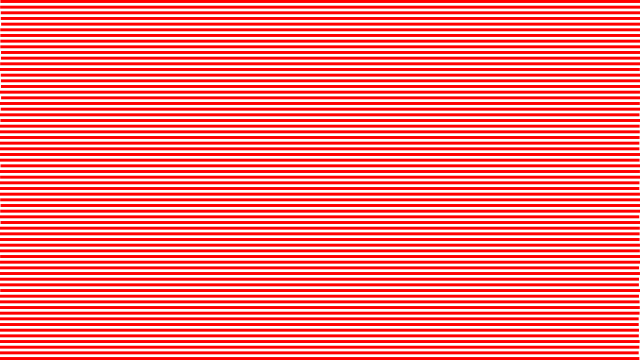
A Shadertoy shader for this pattern:

```glsl
// Thin red horizontal stripes on white, filling the canvas from edge to edge.
// Each stripe is a box repeated down the canvas; its ends shift slightly from
// row to row, drifting from right to left going down, with hashed jitter.

const float STRIPE_COUNT = 64.0;
const float STRIPE_FILL  = 0.52;    // stripe thickness as a share of the period
const float END_DRIFT    = 0.0012;  // sideways lean, in canvas widths
const float END_JITTER   = 0.0012;  // random shift per stripe, in canvas widths
const vec3  STRIPE_COLOR = vec3(1.0, 0.0, 0.0);
const vec3  PAPER_COLOR  = vec3(1.0);

float hash(float n) {
    return fract(sin(n * 12.9898) * 43758.5453);
}

// Antialiased coverage of the span [-halfSize, halfSize] at position p
float spanCoverage(float p, float halfSize, float pixel) {
    return clamp((halfSize - abs(p)) / pixel + 0.5, 0.0, 1.0);
}

void mainImage(out vec4 fragColor, in vec2 fragCoord) {
    vec2 uv = fragCoord / iResolution.xy;
    vec2 pixel = 1.0 / iResolution.xy;

    // Stripes touch both the top and bottom edges
    float period = 1.0 / (STRIPE_COUNT - 1.0 + STRIPE_FILL);
    float halfThickness = 0.5 * STRIPE_FILL * period;
    float row = floor((1.0 - uv.y - halfThickness) / period + 0.5);
    float fromCenter = 1.0 - uv.y - halfThickness - row * period;

    // Full-width stripe, nudged sideways so one end may fall short
    float lean = END_DRIFT * (1.0 - 2.0 * row / (STRIPE_COUNT - 1.0));
    float shift = lean + END_JITTER * (2.0 * hash(row + 1.0) - 1.0);

    float coverage = spanCoverage(fromCenter, halfThickness, pixel.y)
                   * spanCoverage(uv.x - 0.5 - shift, 0.5, pixel.x);

    fragColor = vec4(mix(PAPER_COLOR, STRIPE_COLOR, coverage), 1.0);
}
```
